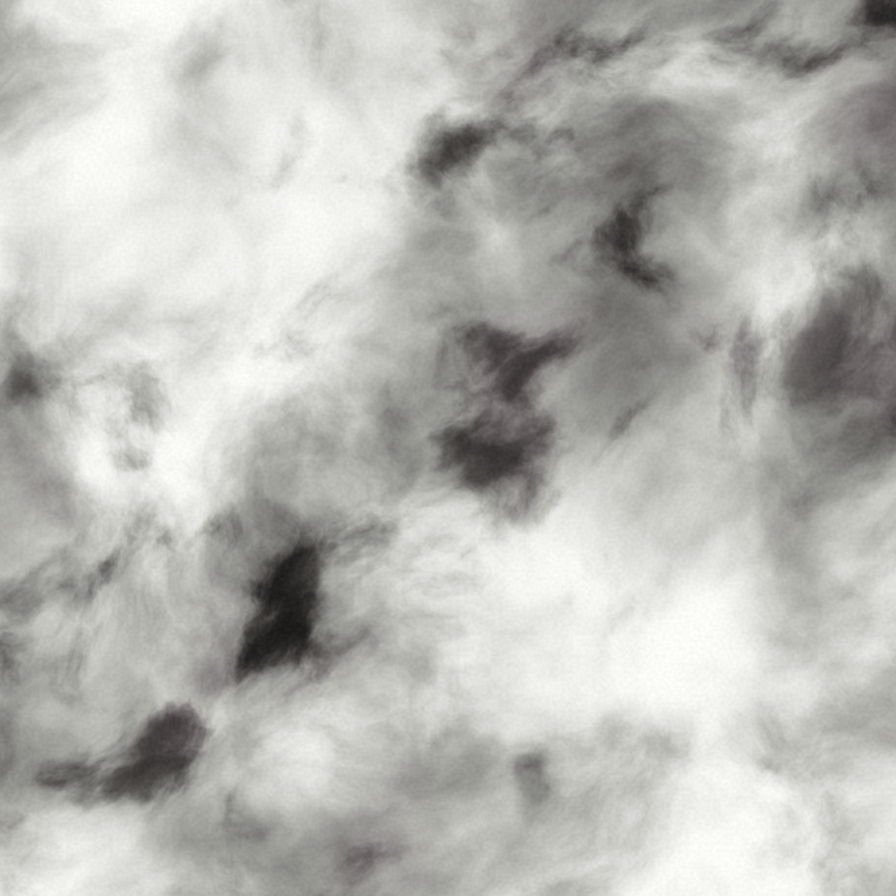
This texture is drawn by a three.js fragment shader. Its source:

```glsl
// Draws a bank of grey storm cloud: bright billows, smoky wisps and dark hollows.
varying vec2 vUv;

const float CLOUD_SCALE = 3.1;      // main billows across the canvas
const float HOLLOW_SCALE = 5.0;     // dark gaps across the canvas
const float WARP = 0.24;            // curl of the wisps
const float DETAIL = 2.7;           // strength of the billows
const float HOLLOW_DEPTH = 2.2;
const float SOFT_GAIN = 0.49;       // octave gain in hazy areas
const float CRISP_GAIN = 0.59;      // octave gain in ragged areas
const float HOLLOW_GAIN = 0.53;
const float MEAN_LIGHT = 0.742;
const float CONTRAST = 0.19;
const float SHADE_KNEE = 0.78;      // tones below this are deepened
const float SHADE_DEPTH = 0.08;
const float MAX_LIGHT = 0.985;
const float MIN_LIGHT = 0.1;
const float GRAIN_SCALE = 230.0;
const float GRAIN = 0.03;
const vec3 DARK_TINT = vec3(1.03, 0.99, 0.96);
const vec3 GREY_TINT = vec3(1.003, 1.003, 0.974);
const vec3 WHITE_TINT = vec3(1.0, 1.0, 0.99);
const vec3 VIOLET_SHIFT = vec3(0.03, -0.015, 0.025);

float hash(vec2 p) {
  return fract(sin(dot(p, vec2(127.1, 311.7))) * 43758.5453);
}

vec2 gradient(vec2 cell) {
  float angle = 6.28318 * hash(cell);
  return vec2(cos(angle), sin(angle));
}

// Gradient noise, centred on zero
float noise(vec2 p) {
  vec2 i = floor(p);
  vec2 f = p - i;
  vec2 w = f * f * f * (f * (f * 6.0 - 15.0) + 10.0);
  vec2 e = vec2(1.0, 0.0);
  float low = mix(dot(gradient(i), f), dot(gradient(i + e), f - e), w.x);
  float high = mix(dot(gradient(i + e.yx), f - e.yx),
                   dot(gradient(i + 1.0), f - 1.0), w.x);
  return mix(low, high, w.y);
}

// Rotated octaves; the gain sets how ragged the result is
float fbm(vec2 p, float gain) {
  mat2 turn = mat2(0.8, 0.6, -0.6, 0.8) * 2.03;
  float sum = 0.0;
  float amp = 1.0;
  for (int i = 0; i < 7; i++) {
    sum += amp * noise(p);
    p = turn * p + 17.3;
    amp *= gain;
  }
  return sum;
}

// 0 in the shaded diagonal band, 1 in the lit corners beside it
float litSides(vec2 p) {
  float across = (p.x - p.y) * 0.7071;
  return smoothstep(0.08, 0.55, abs(across + 0.06));
}

float smoothMin(float a, float b, float k) {
  float h = clamp(0.5 + 0.5 * (b - a) / k, 0.0, 1.0);
  return mix(b, a, h) - k * h * (1.0 - h);
}

void main() {
  // Stretch the cloud slightly along the rising diagonal
  vec2 drift = vec2((vUv.x + vUv.y) * 0.64, (vUv.y - vUv.x) * 0.77);
  vec2 p = drift * CLOUD_SCALE + 4.7;

  // Curl the domain into wisps
  vec2 curl = vec2(fbm(p + 31.0, 0.44), fbm(p + 58.0, 0.44));
  vec2 q = p + WARP * curl;
  float ragged = smoothstep(-0.3, 0.3, noise(p * 0.9 + 80.0));
  float gain = mix(SOFT_GAIN, CRISP_GAIN, ragged);

  // Broad light: lit corners, a glow in the middle, a shaded right edge
  vec2 spread = vUv + 0.12 * curl;
  float lit = litSides(spread);
  vec2 glowOffset = spread - vec2(0.6, 0.53);
  float light = mix(-0.45, 1.25, lit);
  light += 0.8 * exp(-dot(glowOffset, glowOffset) / 0.03);
  light -= 1.1 * smoothstep(0.8, 1.0, spread.x);

  // Billows and hollows
  light += DETAIL * fbm(q, gain);
  float gap = fbm(q * HOLLOW_SCALE / CLOUD_SCALE + 112.0, HOLLOW_GAIN);
  float hollow = smoothstep(0.03, 0.65, gap);
  light -= HOLLOW_DEPTH * hollow * (1.0 - 0.65 * lit);

  // Tone: deeper shadows, soft limits at both ends, fine grain
  float value = MEAN_LIGHT + CONTRAST * light;
  value -= SHADE_DEPTH * max(SHADE_KNEE - value, 0.0);
  value = smoothMin(value, MAX_LIGHT, 0.18);
  value = -smoothMin(-value, -MIN_LIGHT, 0.2);
  value += GRAIN * noise(vUv * GRAIN_SCALE);

  // Near-neutral tint, faintly violet in parts of the shadows
  vec3 tint = mix(DARK_TINT, GREY_TINT, smoothstep(0.2, 0.6, value));
  tint = mix(tint, WHITE_TINT, smoothstep(0.7, 0.95, value));
  float violet = smoothstep(0.0, 0.4, noise(q * 2.0 + 140.0));
  tint += VIOLET_SHIFT * violet * (1.0 - smoothstep(0.35, 0.75, value));

  gl_FragColor = vec4(clamp(value * tint, 0.0, 1.0), 1.0);
}
```
